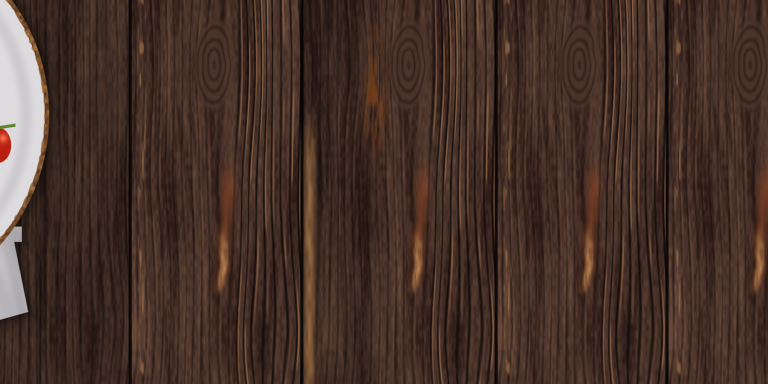
This texture is drawn by a Shadertoy shader. Its source:

```glsl
const vec3 DARK = vec3(0.17, 0.10, 0.085);
const vec3 MID = vec3(0.31, 0.22, 0.18);
const vec3 LIGHT = vec3(0.43, 0.30, 0.23);
const vec3 TAN = vec3(0.64, 0.45, 0.28);
const vec3 AMBER = vec3(0.48, 0.25, 0.09);
const vec3 RUST = vec3(0.42, 0.22, 0.13);
const vec3 CHINA = vec3(0.87, 0.86, 0.87);
const vec3 LINEN = vec3(0.68, 0.67, 0.69);

float hash(vec2 p) {
    vec3 q = fract(vec3(p.xyx) * 0.1031);
    q += dot(q, q.yzx + 33.33);
    return fract((q.x + q.y) * q.z);
}

float noise(vec2 p) {
    vec2 i = floor(p), f = fract(p);
    f = f * f * (3.0 - 2.0 * f);
    return mix(mix(hash(i), hash(i + vec2(1, 0)), f.x),
               mix(hash(i + vec2(0, 1)), hash(i + vec2(1, 1)), f.x), f.y);
}

float bump(float x, float halfWidth) {
    return 1.0 - smoothstep(0.0, halfWidth, abs(x));
}

float spot(vec2 p, vec2 center, vec2 radius) {
    vec2 q = (p - center) / radius;
    return exp(-dot(q, q));
}

float cover(float dist, float aa) {
    return 1.0 - smoothstep(-aa, aa, dist);
}

// Grain lines part around the knot; q is measured from its center
float grainCoord(vec2 q) {
    float wobble = 0.016 * (noise(vec2(q.x * 9.0, q.y * 4.0) + 20.0) - 0.5);
    return (q.x + wobble) * (1.0 - 0.55 * spot(q, vec2(0), vec2(0.10, 0.24)));
}

vec3 wood(vec2 q, float plain) {
    float s = mix(grainCoord(q), q.x + 0.006 * noise(q * 6.0 + 9.0), plain);
    float fibre = noise(vec2(s * 130.0, q.y * 7.0) + 50.0);
    float streak = noise(vec2(s * 38.0, q.y * 2.0) + 80.0);
    float speck = noise(q * vec2(230.0, 60.0) + 130.0);
    float cloud = noise(q * vec2(9.0, 3.0) + 10.0);
    float tone = 0.34 * fibre + 0.30 * streak + 0.26 * speck + 0.26 * cloud - 0.08;
    vec3 col = mix(DARK, MID, smoothstep(0.12, 0.72, tone));
    col = mix(col, LIGHT, 0.7 * smoothstep(0.60, 0.90, tone));

    // Raised grain: deep and wide on the right side of a board
    float deep = smoothstep(0.02, 0.09, q.x) * (1.0 - plain);
    float w = fract(s * 44.0 + 1.3 * noise(vec2(s * 20.0, q.y * 3.0) + 5.0));
    float worn = smoothstep(0.35, 0.75, noise(vec2(s * 44.0, q.y * 8.0) + 30.0));
    col = mix(col, mix(LIGHT, TAN, 0.45 * worn), bump(w - 0.72, 0.2) * worn * mix(0.22, 0.85, deep));
    col *= 1.0 - bump(w - 0.46, 0.22) * mix(0.28, 0.6, deep);

    // Oval knot rings
    float r = length(q / vec2(0.052, 0.12)) + 0.12 * noise(q * 30.0 + 7.0);
    float ring = bump(fract(r * 4.0) - 0.5, 0.35);
    float knot = (1.0 - smoothstep(0.9, 1.15, r)) * (1.0 - plain);
    col = mix(col, mix(MID, DARK, 0.65 * ring + 0.25 * speck), 0.75 * knot);

    // Torn scar below the knot, narrowing to a pale tip
    float along = clamp((-0.24 - q.y) / 0.36, 0.0, 1.0);
    float across = q.x - mix(0.045, 0.014, along) + 0.012 * (noise(q * vec2(10.0, 25.0) + 60.0) - 0.5);
    float ends = smoothstep(-0.61, -0.54, q.y) * (1.0 - smoothstep(-0.34, -0.22, q.y));
    float scar = bump(across, 0.03) * ends * (1.0 - plain);
    col = mix(col, RUST * (0.7 + 0.5 * fibre), 0.85 * scar);
    float tip = bump(across, 0.016) * ends * smoothstep(0.45, 0.75, along) * (1.0 - plain);
    return mix(col, TAN * (0.75 + 0.4 * speck), tip);
}

vec3 boards(vec2 p, float aa) {
    float seams[6] = float[6](-0.1, 0.339, 0.786, 1.292, 1.737, 2.182);
    int board = 0;
    for (int i = 1; i < 5; i++) if (p.x > seams[i]) board = i;
    float left = p.x - seams[board], right = seams[board + 1] - p.x;
    vec2 q = vec2(0.228 - right, p.y - 0.83);
    float wide = board == 2 ? 1.0 : 0.0;
    float plain = board == 0 ? 1.0 : wide * (1.0 - smoothstep(0.16, 0.23, left));
    vec3 col = wood(q, plain) * mix(1.04, 0.88, plain);

    // Pale wear along the left edge, and amber stains on the wide board
    float flecks = noise(vec2(left * 150.0, p.y * 24.0) + 40.0);
    col = mix(col, TAN, bump(left - 0.03, 0.016) * smoothstep(0.6, 0.9, flecks) * 0.7 * (1.0 - plain));
    float strip = bump(left - 0.02, 0.024) * (1.0 - smoothstep(0.55, 0.75, p.y));
    col = mix(col, TAN * (0.7 + 0.35 * flecks), wide * strip * 0.85);
    float stain = spot(vec2(left, p.y), vec2(0.19, 0.75), vec2(0.025, 0.13));
    col = mix(col, AMBER, wide * stain * smoothstep(0.15, 0.7, flecks) * 0.85);

    // Gaps between boards
    float gap = cover(min(left, right) - 0.004, max(aa, 0.002));
    float joint = bump(p.x - 0.105, 0.006) * (1.0 - smoothstep(0.2, 0.5, p.y));
    return col * (1.0 - 0.82 * gap) * (1.0 - 0.5 * joint);
}

vec3 tableware(vec3 col, vec2 p, float aa) {
    // Napkin
    float cloth = max(max(p.x - 0.036 - 0.2 * (0.375 - p.y), 0.167 + 0.28 * p.x - p.y), p.y - 0.38);
    vec2 flap = abs(p - vec2(0.02, 0.39)) - vec2(0.037, 0.02);
    cloth = min(cloth, max(flap.x, flap.y));
    float plate = length(p - vec2(-0.385, 0.70)) - 0.513;
    col *= 1.0 - 0.5 * exp(-max(min(cloth, plate), 0.0) * 45.0);
    float fold = noise(vec2(p.x * 45.0 + p.y * 12.0, p.y * 6.0));
    col = mix(col, LINEN * (0.88 + 0.24 * fold), cover(cloth, aa));

    // Plate with a mottled brown rim
    float mottle = noise(p * 110.0);
    vec3 rim = mix(vec3(0.32, 0.19, 0.10), vec3(0.66, 0.46, 0.26), mottle);
    vec3 china = CHINA * (1.0 - 0.08 * bump(plate + 0.06, 0.03));
    col = mix(col, mix(china, rim, smoothstep(-0.013, -0.008, plate + 0.004 * mottle)), cover(plate, aa));

    // Tomato and stem
    float fruit = length((p - vec2(-0.005, 0.622)) / vec2(0.034, 0.046)) - 1.0;
    vec3 red = mix(vec3(0.72, 0.12, 0.06), vec3(0.95, 0.42, 0.28), spot(p, vec2(0.008, 0.64), vec2(0.012)));
    col = mix(col, red, cover(fruit, aa * 25.0));
    float stem = max(abs(p.y - 0.668 - 0.15 * p.x) - 0.004, p.x - 0.04);
    return mix(col, vec3(0.36, 0.52, 0.14), cover(stem, aa));
}

void mainImage(out vec4 fragColor, in vec2 fragCoord) {
    vec2 p = fragCoord / iResolution.y;
    float aa = 0.8 / iResolution.y;
    fragColor = vec4(tableware(boards(p, aa), p, aa), 1.0);
}
```
